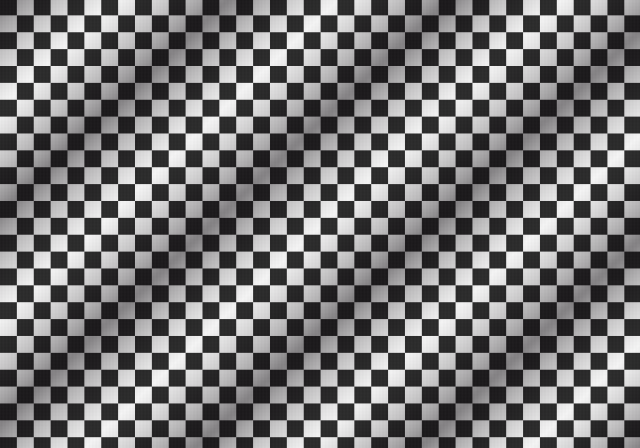
A WebGL 2 fragment shader for this pattern:

```glsl
#version 300 es
precision highp float;
// Black and white checker cloth with soft diagonal folds.
// An antialiased square-wave product gives the squares; a repeating
// slanted ramp shades both tones, and a faint thread weave adds grain.

#define CELLS_ACROSS 37.93  // squares along the canvas width
#define ROW_SHIFT    0.36   // part of the bottom row that is cut off
#define FOLD_PERIOD  12.4   // fold spacing, in squares, measured vertically
#define FOLD_SLOPE   0.94   // rise of the folds
#define FOLD_SHIFT   1.48   // vertical placement of the folds
#define FOLD_SOFT    0.05   // rounding of the shadow crease
#define THREADS      5.0    // threads per square
#define WEAVE        0.010  // thread contrast

uniform vec2 u_resolution;
out vec4 fragColor;

const float TAU = 6.2831853;
const vec3 LIGHT_SHADOW = vec3(0.435, 0.425, 0.435);
const vec3 LIGHT_CREST  = vec3(0.950, 0.950, 0.950);
const vec3 DARK_SHADOW  = vec3(0.112, 0.104, 0.112);
const vec3 DARK_CREST   = vec3(0.175, 0.175, 0.175);

// Square wave per axis: +1 in even cells, -1 in odd cells.
vec2 squareWave(vec2 p, float pixel) {
    vec2 edge = 0.5 - abs(fract(p) - 0.5);
    vec2 side = 1.0 - 2.0 * mod(floor(p), 2.0);
    return clamp(2.0 * edge / pixel, 0.0, 1.0) * side;
}

// Height of the cloth: 0 in the crease, 1 on the crest.
float foldHeight(vec2 p) {
    float phase = (FOLD_SLOPE * p.x - p.y + FOLD_SHIFT) / FOLD_PERIOD;
    float ramp = 1.0 - abs(2.0 * fract(phase) - 1.0);
    return min(length(vec2(ramp, FOLD_SOFT)), 1.0);
}

void main() {
    float pixel = CELLS_ACROSS / u_resolution.x;
    vec2 p = gl_FragCoord.xy * pixel;
    vec2 grid = p + vec2(0.0, ROW_SHIFT);

    // Checker coverage
    vec2 wave = squareWave(grid, pixel);
    float isLight = 0.5 - 0.5 * wave.x * wave.y;

    // Fold shading of each tone
    float height = foldHeight(p);
    vec3 light = mix(LIGHT_SHADOW, LIGHT_CREST, pow(height, 0.6));
    vec3 dark = mix(DARK_SHADOW, DARK_CREST, smoothstep(0.0, 1.0, height));
    vec3 color = mix(dark, light, isLight);

    // Fine weave
    vec2 thread = cos(TAU * THREADS * grid);
    color += WEAVE * (0.7 * thread.x + 0.3 * thread.y);

    fragColor = vec4(color, 1.0);
}
```
